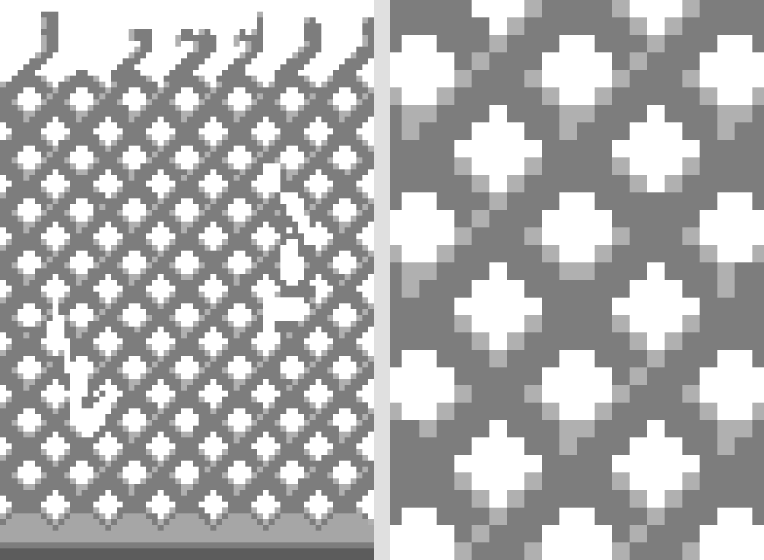
Left: the whole. Right: its middle third, enlarged.
Give the GLSL for this pattern, as a Shadertoy shader.

```glsl
const vec2 GRID = vec2(64.0, 96.0);   // blocks across and down
const float PITCH = 9.14;             // spacing of the holes, in blocks
const float MID = 0.49, PALE = 0.69, BAND = 0.65, DARK = 0.36, WHITE = 1.0;

float hash(vec2 p) {
    return fract(sin(dot(p, vec2(127.1, 311.7))) * 43758.5453);
}

float capsule(vec2 p, vec2 a, vec2 b, float radius) {
    vec2 ab = b - a;
    float along = clamp(dot(p - a, ab) / dot(ab, ab), 0.0, 1.0);
    return length(p - a - ab * along) - radius;
}

// One set of diamond holes with pale lower rims; snap shifts centres onto blocks
float holes(vec2 p, vec2 origin, float snap, float base) {
    vec2 cell = round((p - origin) / PITCH);
    vec2 centre = floor(origin + cell * PITCH + 0.5 - snap) + snap;
    vec2 d = p - centre;
    float reach = abs(d.x) + abs(d.y);
    if (reach < 2.6) return WHITE;
    bool rim = reach < 3.5 && d.y > 0.0 && hash(cell * 7.0 + d) > 0.08;
    bool tail = abs(d.x + 0.75) < 0.3 && abs(d.y - 3.75) < 0.3 && hash(cell) > 0.15;
    return rim || tail ? PALE : base;
}

// Distance to a bent wire end: stem, slanted foot and optional curl
float hook(vec2 p, float x, float top, float curl, float radius) {
    float d = capsule(p, vec2(x, top), vec2(x, 8.5), radius);
    d = min(d, capsule(p, vec2(x, 8.5), vec2(x - 5.0, 13.5), radius));
    if (curl > 0.0) {
        vec2 tip = vec2(x - curl, top - 0.4);
        d = min(d, capsule(p, vec2(x, top), tip, 0.9));
        if (curl > 2.0) d = min(d, capsule(p, tip, tip + vec2(-0.8, 1.6), 0.6));
    }
    return d;
}

float hooks(vec2 p) {
    // x, top, curl, radius
    const vec4 ENDS[6] = vec4[6](
        vec4(8.5, 3.2, 0.0, 1.4), vec4(24.7, 6.3, 1.8, 1.2),
        vec4(35.0, 6.6, 3.8, 1.6), vec4(43.5, 6.6, 2.3, 1.2),
        vec4(53.2, 4.2, 0.0, 1.4), vec4(63.2, 4.2, 0.0, 1.3));
    float d = capsule(p, vec2(44.5, 2.2), vec2(44.5, 7.0), 0.5);
    for (int i = 0; i < 6; i++) {
        vec4 e = ENDS[i];
        d = min(d, hook(p, e.x, e.y, e.z, e.w));
    }
    return d;
}

// Distance to the ripped openings
float tears(vec2 p) {
    const vec4 RIPS[11] = vec4[11](
        vec4(46.5, 29.0, 47.0, 32.0), vec4(49.5, 35.0, 52.0, 41.0),
        vec4(49.5, 43.0, 50.0, 47.5), vec4(47.0, 52.5, 51.5, 53.0),
        vec4(46.7, 53.0, 46.5, 58.0), vec4(9.5, 49.0, 9.8, 56.0),
        vec4(9.5, 56.5, 9.5, 59.0), vec4(11.5, 60.0, 11.6, 63.0),
        vec4(13.5, 63.5, 13.5, 66.0), vec4(13.2, 67.0, 12.6, 70.5),
        vec4(15.0, 73.5, 17.5, 70.0));
    const float RADII[11] = float[11](
        1.5, 2.1, 1.8, 1.6, 1.7, 0.8, 1.7, 0.6, 2.0, 0.8, 1.6);
    float d = 1e3;
    for (int i = 0; i < 11; i++)
        d = min(d, capsule(p, RIPS[i].xy, RIPS[i].zw, RADII[i]));
    return d;
}

// Distance to the loose strands across the rips
float strands(vec2 p) {
    float d = capsule(p, vec2(47.0, 34.0), vec2(53.5, 44.5), 0.65);
    d = min(d, capsule(p, vec2(48.5, 50.0), vec2(53.0, 50.0), 0.9));
    d = min(d, capsule(p, vec2(47.5, 56.0), vec2(50.0, 56.0), 0.8));
    return min(d, capsule(p, vec2(16.0, 69.0), vec2(18.0, 67.0), 0.6));
}

float blockShade(vec2 p) {
    float column = abs(p.x - 32.0 - PITCH * round((p.x - 32.0) / PITCH));

    // Base rail
    if (p.y > 94.0) return DARK;
    if (p.y > 93.0) return MID;
    if (p.y > 91.0 || (p.y > 88.0 && column < p.y - 86.4)) return BAND;

    // Lattice below its ragged upper edge
    float shade = WHITE;
    if (p.y > 12.0 + 0.5 * column) {
        shade = holes(p, vec2(36.5, 40.4), 0.5, MID);
        if (p.y < 87.0 && p.y > 14.0) shade = holes(p, vec2(32.0, 44.9), 0.0, shade);
    }

    // Wire ends, lit from the left
    if (p.y < 14.0 && hooks(p) < 0.0) {
        bool lit = p.y < 10.0 && hooks(p - vec2(1.0, 0.0)) > 0.0;
        shade = lit && hash(p) > 0.25 ? PALE : MID;
    }

    if (tears(p) < 0.0) shade = WHITE;
    if (strands(p) < 0.0) shade = MID;
    return shade;
}

void mainImage(out vec4 fragColor, in vec2 fragCoord) {
    // Average 3 x 3 samples to smooth block edges
    float shade = 0.0;
    for (int i = 0; i < 9; i++) {
        vec2 jitter = (vec2(i % 3, i / 3) - 1.0) / 3.0;
        vec2 uv = (fragCoord + jitter) / iResolution.xy;
        vec2 p = vec2(uv.x, 1.0 - uv.y) * GRID;
        shade += blockShade(floor(p) + 0.5);
    }
    fragColor = vec4(vec3(shade / 9.0), 1.0);
}
```
